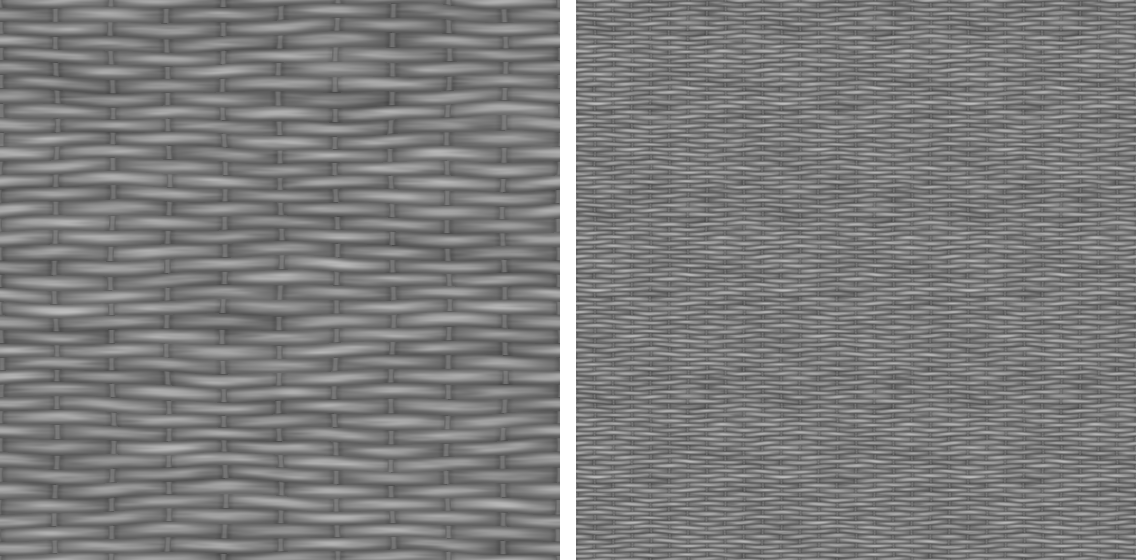
Left: one tile. Right: repeated 3 by 3.
Reproduce this texture procedurally as a three.js fragment shader.

```glsl
// Grey wicker weave: 10 upright stakes and 40 flat strands that pass over and under them.
// Each strand is a row of soft, bulging floats two stakes long, offset by one stake per row.
// Layered sines bend the weave; wrapped cellular splats add fibres and uneven wear.
varying vec2 vUv;

const float TAU = 6.2831853;

float hash(vec2 p) {
  vec3 q = fract(vec3(p.xyx) * vec3(0.1031, 0.1030, 0.0973));
  q += dot(q, q.yzx + 33.33);
  return fract((q.x + q.y) * q.z);
}

// Soft signed blobs, one per cell; wraps after the given number of cells.
float splats(vec2 uv, vec2 cells) {
  vec2 p = uv * cells;
  vec2 base = floor(p);
  float sum = 0.0;
  for (int j = -1; j <= 1; j++) {
    for (int i = -1; i <= 1; i++) {
      vec2 cell = base + vec2(float(i), float(j));
      vec2 id = mod(cell, cells) + cells.yx * 0.37;
      vec2 centre = cell + vec2(hash(id + 11.3), hash(id + 47.9));
      float falloff = 1.0 - smoothstep(0.0, 1.0, length(p - centre));
      sum += (hash(id) * 2.0 - 1.0) * falloff;
    }
  }
  return sum;
}

// Slow bending of strands and stakes, in whole waves per side.
vec2 bend(vec2 p) {
  float x = 0.0025 * sin(TAU * (2.0 * p.y + p.x) + 0.6)
          + 0.0012 * sin(TAU * (5.0 * p.y - 2.0 * p.x));
  float y = 0.0035 * sin(TAU * (p.x + 2.0 * p.y) + 1.0)
          + 0.0028 * sin(TAU * (2.0 * p.x - 3.0 * p.y) + 2.4)
          + 0.0012 * sin(TAU * (5.0 * p.x + 4.0 * p.y));
  return p + vec2(x, y + 0.0016 * splats(p, vec2(8.0, 20.0)));
}

void main() {
  vec2 weave = bend(vUv) * vec2(10.0, 40.0);

  // Strand row, height across it, and position along its float
  float row = floor(weave.y + 0.5);
  float across = weave.y - row;
  float along = (weave.x - mod(row, 2.0)) * 0.5;
  vec2 floatId = vec2(mod(floor(along), 5.0), mod(row, 40.0));
  float bulge = pow(abs(sin(along * TAU * 0.5)), 1.25);
  float stakeDist = abs(fract(along + 0.5) - 0.5) * 2.0;

  // Wear: long patches, short glints and fine fibres
  float patches = splats(vUv, vec2(7.0, 40.0));
  float glints = splats(vUv + 0.37, vec2(18.0, 110.0));
  float fibres = splats(vUv, vec2(26.0, 230.0));

  // Rounded strand, brightest where it bulges over a hidden stake
  float crown = 1.0 - smoothstep(0.06, 0.53, abs(across - 0.03));
  float seam = 0.375 + 0.05 * patches;
  float body = 0.445 + 0.19 * bulge + 0.08 * (hash(floatId + 3.7) - 0.5);
  body += 0.045 * patches + (0.02 + 0.03 * bulge) * glints;
  float shade = mix(seam, body, crown);
  shade += 0.035 * fibres * (0.3 + 0.7 * crown);

  // Contact shadow, then the stake with its dark rims
  shade -= 0.045 * (1.0 - smoothstep(0.05, 0.17, stakeDist));
  float stakeMask = (1.0 - smoothstep(0.045, 0.07, stakeDist))
                  * (1.0 - smoothstep(0.42, 0.5, abs(across)));
  float stake = mix(0.47, 0.38, smoothstep(0.015, 0.055, stakeDist));
  stake += 0.02 * patches + 0.012 * fibres;
  shade = mix(shade, stake, 0.9 * stakeMask);

  gl_FragColor = vec4(vec3(clamp(shade, 0.27, 0.74)), 1.0);
}
```
